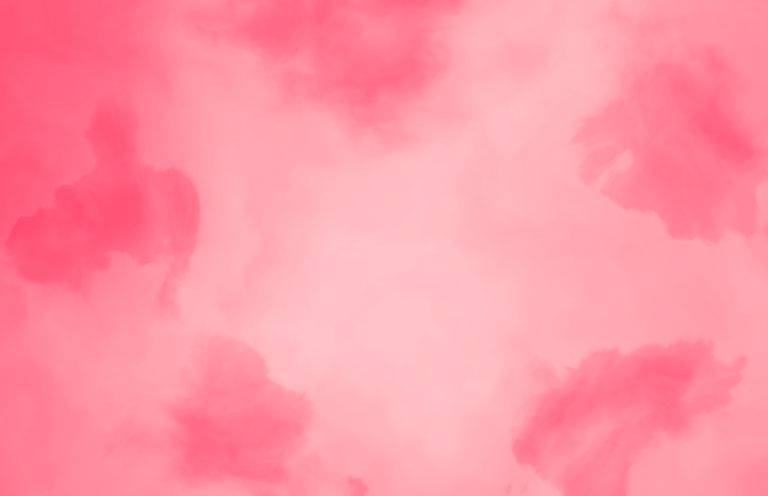
This texture is drawn by a WebGL 2 fragment shader. Its source:

```glsl
#version 300 es
precision highp float;

#define PALE vec3(1.0, 0.76, 0.775)
#define DEEP vec3(1.0, 0.21, 0.375)
#define CLOUD_COUNT 5
#define CLOUD_RADIUS 0.20
#define CLOUD_DEPTH 0.38
#define CORNER_DEPTH 0.34
#define HAZE_CONTRAST 0.42
#define EDGE_RAGGEDNESS 0.46
#define WARP 0.22

uniform vec2 u_resolution;
out vec4 outColor;

float hash(vec2 p) {
  vec3 q = fract(vec3(p.xyx) * 0.1031);
  q += dot(q, q.yzx + 33.33);
  return fract((q.x + q.y) * q.z);
}

float valueNoise(vec2 p) {
  vec2 cell = floor(p);
  vec2 f = fract(p);
  f = f * f * f * (f * (f * 6.0 - 15.0) + 10.0);
  float low = mix(hash(cell), hash(cell + vec2(1.0, 0.0)), f.x);
  float high = mix(hash(cell + vec2(0.0, 1.0)), hash(cell + vec2(1.0, 1.0)), f.x);
  return mix(low, high, f.y);
}

// Layered noise, centred on zero
float fbm(vec2 p) {
  const mat2 turn = mat2(0.8, 0.6, -0.6, 0.8);
  float sum = 0.0;
  float gain = 0.5;
  for (int i = 0; i < 6; i++) {
    sum += gain * (valueNoise(p) - 0.5);
    p = turn * p * 2.03 + 17.3;
    gain *= 0.5;
  }
  return sum;
}

// Dense puffs on a ring around the bright middle, ragged at the rim
float cloudDensity(vec2 p, vec2 middle) {
  float ragged = EDGE_RAGGEDNESS * fbm(p * 5.0 + 41.0);
  float softness = mix(0.025, 0.2, smoothstep(0.25, 0.75, valueNoise(p * 3.5 + 9.0)));
  float density = 0.0;
  for (int i = 0; i < CLOUD_COUNT; i++) {
    float id = float(i);
    float angle = radians(98.0 - 360.0 * id / float(CLOUD_COUNT));
    vec2 centre = middle * (1.0 + vec2(0.85, 0.84) * vec2(cos(angle), sin(angle)));
    float radius = CLOUD_RADIUS * mix(0.8, 1.2, hash(vec2(id, 5.0)));
    float depth = radius - length((p - centre) * vec2(0.85, 1.0)) + ragged;
    float rim = smoothstep(0.0, softness, depth);
    float core = smoothstep(-0.03, radius, depth);
    density = max(density, 0.45 * rim + 0.55 * core);
  }
  return density;
}

void main() {
  vec2 p = gl_FragCoord.xy / u_resolution.y;
  vec2 middle = 0.5 * u_resolution / u_resolution.y;

  // Drifting distortion shared by all layers
  vec2 drift = vec2(fbm(p * 2.2 + 3.7), fbm(p * 2.2 + 28.1));
  vec2 w = p + WARP * drift;

  // Pale middle, deeper sides, heaviest at the upper left
  vec2 side = (w - middle) / middle;
  float tone = 0.11 + 0.29 * side.x * side.x + 0.06 * side.y * side.y - 0.06 * side.x;
  float cornerDistance = length(w - vec2(0.0, 0.9));
  tone += CORNER_DEPTH * (1.0 - smoothstep(0.05, 0.65, cornerDistance + 0.3 * drift.x));

  // Broad haze with faint wisps
  float haze = fbm(w * 2.6 + 12.0 + 1.2 * drift);
  float wisps = fbm(w * vec2(8.0, 10.0) + 3.0 * drift + 60.0);
  tone += HAZE_CONTRAST * haze + 0.09 * wisps;

  float thickness = 1.0 + 0.9 * haze + 0.5 * wisps;
  tone += CLOUD_DEPTH * cloudDensity(w, middle) * thickness * (1.0 - 0.4 * tone);

  outColor = vec4(mix(PALE, DEEP, clamp(tone, 0.0, 1.0)), 1.0);
}
```
